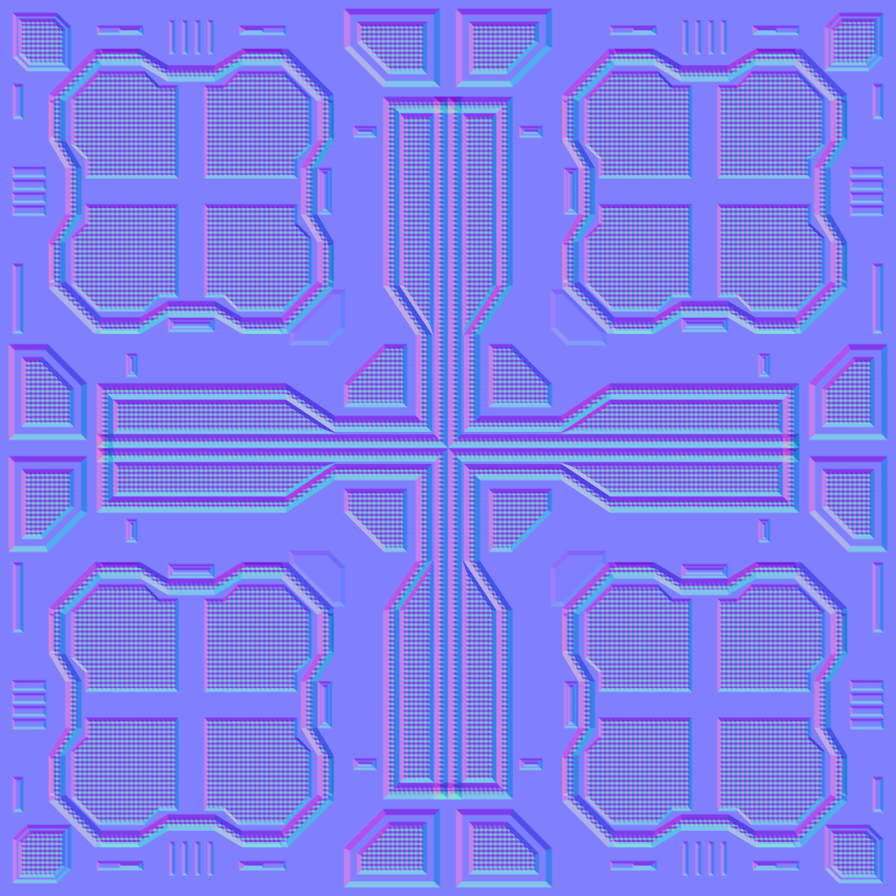
Write a three.js fragment shader that draws this texture map.

```glsl
varying vec2 vUv;

float box(vec2 p, vec2 halfSize) {
  vec2 d = abs(p) - halfSize;
  return max(d.x, d.y);
}

// surface.x is height, surface.y is the amount of woven grain
void carve(inout vec2 surface, float d, float bevel, float grain) {
  surface.x -= 0.63 * clamp(-d, 0.0, bevel);
  surface.y = max(surface.y, grain * smoothstep(bevel - 2.0, bevel + 1.0, -d));
}

// Mirrored arms: tapered gutter, inset panel and central groove
void carveCross(inout vec2 surface, vec2 s) {
  float taper = clamp((s.y - 97.0) * 0.667, 0.0, 28.0);
  float end = s.y - 301.0;
  float arm = max(s.x - 27.5 - taper, end);
  carve(surface, max(arm, -arm - 14.0), 5.0, 1.0);
  carve(surface, max(arm + 14.0, 12.0 - s.x), 4.0, 1.0);
  carve(surface, max(abs(s.x - 6.0) - 6.0, end), 4.5, 1.0);
}

// Notched ring around four grain panels
void carveHatch(inout vec2 surface, vec2 q) {
  vec2 l = abs(q - 220.0);
  float a = max(l.x, l.y);
  float b = min(l.x, l.y);
  float ring = max(a - 108.0 - clamp((b - 20.0) * 0.6, 0.0, 14.0),
                   (a + b - 205.0) * 0.707);
  float panel = max(a - 91.0 - clamp(b - 28.0, 0.0, 12.0),
                    (a + b - 183.0) * 0.707);
  carve(surface, max(ring, -ring - 14.0), 5.0, 1.0);
  carve(surface, max(panel, 11.0 - b), 3.0, 1.0);
  carve(surface, box(vec2(b - 61.0, a - 119.0), vec2(17.0, 3.0)), 2.0, 0.0);
}

// Chamfered boxes at the rim, corners and centre
void carveBoxes(inout vec2 surface, vec2 s) {
  float rim = max(box(s - vec2(48.0, 343.0), vec2(41.0, 33.5)),
                  (s.x - s.y + 254.0) * 0.707);
  carve(surface, rim, 5.0, 0.0);
  carve(surface, rim + 11.0, 4.0, 1.0);

  float corner = max(box(s - 348.0, vec2(25.0)), (s.y - s.x - 38.0) * 0.707);
  carve(surface, corner, 3.0, 0.0);
  carve(surface, corner + 5.0, 3.0, 1.0);

  float wedge = max(box(s - 62.0, vec2(27.0)), (s.x + s.y - 144.0) * 0.707);
  carve(surface, wedge, 4.0, 1.0);

  // Shallow ledge tucked against the ring
  float sum = s.x + s.y;
  float ledge = max(box(s - 112.0, vec2(24.0)),
                    max(190.0 - sum, sum - 236.0) * 0.707);
  surface.x -= 0.22 * clamp(-ledge, 0.0, 4.0);
}

// Small slots and repeated vent bars
void carveSlots(inout vec2 surface, vec2 q, vec2 s) {
  vec2 v = s - vec2(220.0, 359.0 - 7.0 * step(q.x, q.y));
  float bar = abs(fract(v.x / 11.0) - 0.5) * 11.0;
  float barHalf = mix(4.5, 2.5, step(q.x, q.y));
  carve(surface, max(bar - barHalf, box(v, vec2(22.0, 14.5))), 2.0, 0.0);

  for (int i = 0; i < 2; i++) {
    float side = float(i) * 2.0 - 1.0;
    vec2 t = q - vec2(220.0 + side * 61.0, 358.0);
    carve(surface, box(t, vec2(20.0, 4.0)), 2.0, 0.0);
    carve(surface, box(t + vec2(side * 8.0, 0.0), vec2(9.0, 2.0)), 2.0, 0.0);
  }
  carve(surface, box(q - vec2(368.5, 297.0), vec2(4.5, 15.0)), 2.5, 0.0);
  carve(surface, box(q - vec2(368.5, 128.0), vec2(4.5, 30.0)), 2.5, 0.0);

  float tab = box(s - vec2(71.0, 271.0), vec2(10.0, 5.0));
  carve(surface, tab, 2.0, 0.0);
  carve(surface, tab + 3.0, 2.0, 0.0);

  float latch = box(s - vec2(105.5, 220.0), vec2(6.0, 20.0));
  carve(surface, latch, 2.0, 0.0);
  carve(surface, latch + 3.0, 2.0, 0.0);
}

// Height in x, grain in y
vec2 relief(vec2 p) {
  vec2 q = abs(p);
  vec2 s = vec2(min(q.x, q.y), max(q.x, q.y));
  vec2 surface = vec2(0.0);
  carveCross(surface, s);
  carveHatch(surface, q);
  carveBoxes(surface, s);
  carveSlots(surface, q, s);
  vec2 weave = cos(p * 1.570796 + 0.6);
  surface.x += surface.y * 0.36 * (weave.x + weave.y);
  return surface;
}

void main() {
  // The canvas spans 768 design units
  vec2 p = (vUv - 0.5) * 768.0;
  vec2 e = vec2(0.75, 0.0);
  vec2 slope = vec2(relief(p + e.xy).x - relief(p - e.xy).x,
                    relief(p + e.yx).x - relief(p - e.yx).x) / (2.0 * e.x);
  vec3 normal = normalize(vec3(-slope, 1.0));
  vec3 color = normal * 0.5 + 0.5;
  // Grain too fine to resolve shortens the mean normal
  color.b -= 0.08 * relief(p).y;
  gl_FragColor = vec4(color, 1.0);
}
```
